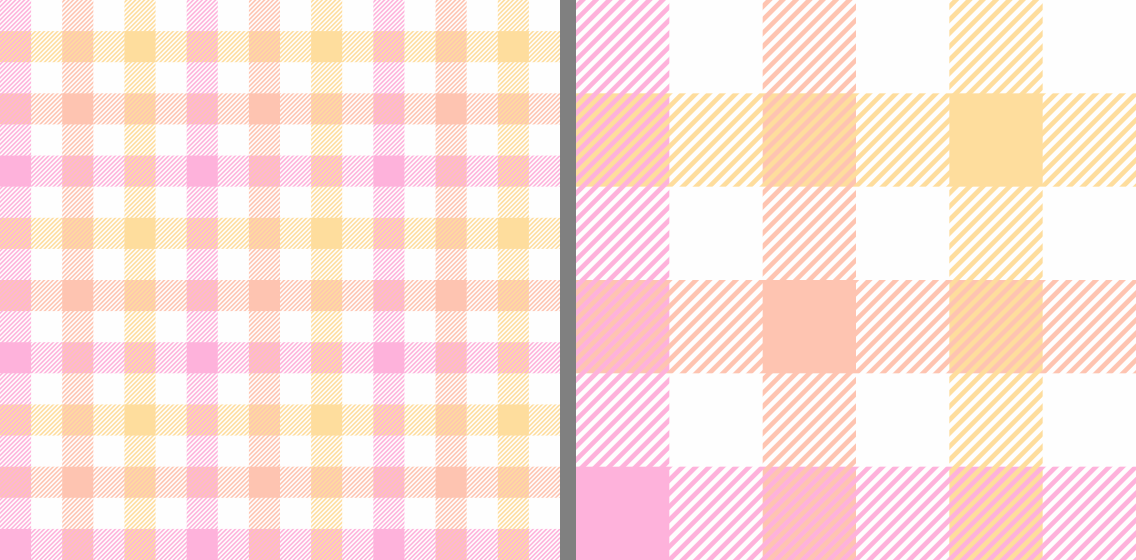
Left: the whole. Right: its middle third, enlarged.
A Shadertoy shader for this pattern:

```glsl
// Pastel gingham cloth: pink, peach and yellow bands alternate with white in
// both directions. A diagonal twill decides at each point whether the vertical
// or the horizontal thread lies on top, so equal colours merge into solid squares.

const float REPEATS = 3.0;          // full colour sequences across the canvas
const float CELLS_PER_REPEAT = 6.0; // three dyed bands, three white gaps
const float TWILL_PER_CELL = 7.0;   // diagonal ribs along one cell side

const vec3 WHITE  = vec3(0.998, 0.996, 0.996);
const vec3 PINK   = vec3(0.995, 0.700, 0.860);
const vec3 PEACH  = vec3(0.995, 0.770, 0.695);
const vec3 YELLOW = vec3(0.995, 0.865, 0.615);

// Filtered coverage of the inside (negative side) of a signed distance
float coverage(float dist, float filterWidth) {
    return clamp(0.5 - dist / filterWidth, 0.0, 1.0);
}

vec3 dyeColor(float band) {
    float index = mod(band, 3.0);
    return index < 0.5 ? PINK : (index < 1.5 ? PEACH : YELLOW);
}

// Thread colour at a position measured in cells; even cells are dyed
vec3 threadColor(float position, float filterWidth) {
    float band = floor((position + 0.5) * 0.5);
    float center = 2.0 * band + 0.5;
    float dist = abs(position - center) - 0.5;
    return mix(WHITE, dyeColor(band), coverage(dist, filterWidth));
}

// Share of vertical thread on top, in ribs rising to the right
float twill(vec2 cell, float ribs, float filterWidth) {
    float phase = fract((cell.x - cell.y) * ribs);
    float dist = abs(phase - 0.5) - 0.25;
    return coverage(dist, filterWidth * ribs * sqrt(2.0));
}

void mainImage(out vec4 fragColor, in vec2 fragCoord) {
    float cellsAcross = REPEATS * CELLS_PER_REPEAT;
    float pixelInCells = cellsAcross / iResolution.y;
    vec2 cell = fragCoord * pixelInCells;

    vec3 warp = threadColor(cell.x, pixelInCells);
    vec3 weft = threadColor(cell.y, pixelInCells);
    float warpOnTop = twill(cell, TWILL_PER_CELL, pixelInCells);

    fragColor = vec4(mix(weft, warp, warpOnTop), 1.0);
}
```
